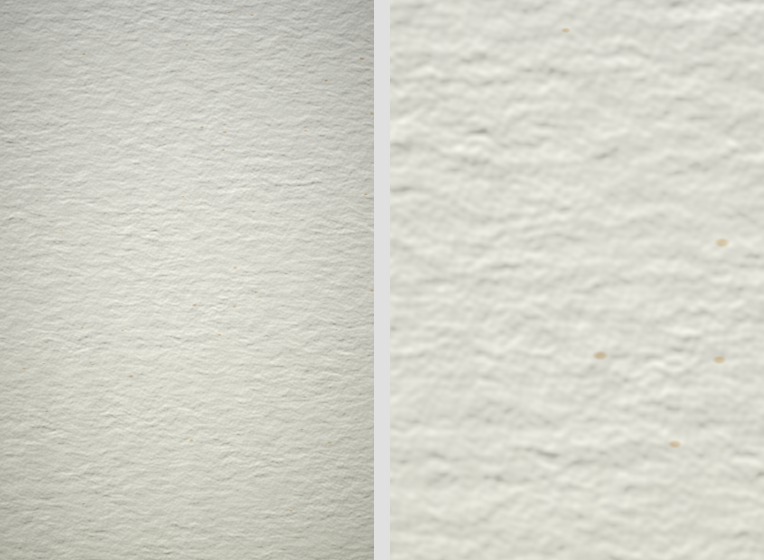
Left: the whole. Right: its middle third, enlarged.
A Shadertoy shader for this texture:

```glsl
const vec3 PAPER = vec3(0.862, 0.862, 0.824);
const vec3 WARM_TINT = vec3(0.004, 0.002, -0.010);
const vec3 FLECK_TINT = vec3(0.05, 0.11, 0.19);
const vec2 VIGNETTE = vec2(0.35, 0.40);
const vec2 WRINKLE_SCALE = vec2(30.0, 76.0);
const vec2 FIBRE_SCALE = vec2(74.0, 150.0);
const vec2 GRAIN_SCALE = vec2(180.0, 260.0);
const vec2 LIGHT_STEP = vec2(-0.0006, 0.0018);
const float RELIEF = 0.098;
const float CREASE = 0.07;
const float MOTTLE = 0.022;
const float FLECK_CELLS = 16.0;
const float FLECK_SHARE = 0.22;

float hash(vec2 p) {
    return fract(sin(dot(p, vec2(127.1, 311.7))) * 43758.5453);
}

vec2 gradient(vec2 cell) {
    float angle = 6.28318 * hash(cell);
    return vec2(cos(angle), sin(angle));
}

float noise(vec2 p) {
    vec2 i = floor(p);
    vec2 f = p - i;
    vec2 w = f * f * f * (f * (f * 6.0 - 15.0) + 10.0);
    vec2 e = vec2(1.0, 0.0);
    float low = mix(dot(gradient(i), f),
                    dot(gradient(i + e.xy), f - e.xy), w.x);
    float high = mix(dot(gradient(i + e.yx), f - e.yx),
                     dot(gradient(i + e.xx), f - e.xx), w.x);
    return mix(low, high, w.y);
}

// Felt surface: long wrinkles, shorter fibres and fine grain
float paperHeight(vec2 p) {
    vec2 bent = p;
    bent.y += 0.008 * noise(p * vec2(17.0, 23.0))
            + 0.003 * noise(p * vec2(52.0, 45.0) + 7.0);
    float h = noise(bent * WRINKLE_SCALE);
    h += 0.58 * noise(bent * FIBRE_SCALE + 31.0);
    h += 0.36 * noise(p * GRAIN_SCALE + 57.0);
    return h;
}

// Sparse soft tan flecks, one at most in each cell
float flecks(vec2 p) {
    vec2 q = p * FLECK_CELLS;
    vec2 cell = floor(q);
    vec2 centre = 0.2 + 0.6 * vec2(hash(cell + 3.0), hash(cell + 19.0));
    vec2 d = (fract(q) - centre) * vec2(0.6, 1.0);
    float size = mix(0.02, 0.055, hash(cell + 41.0));
    float present = step(hash(cell + 73.0), FLECK_SHARE);
    return present * (1.0 - smoothstep(0.3 * size, size, length(d)));
}

void mainImage(out vec4 fragColor, in vec2 fragCoord) {
    vec2 uv = fragCoord / iResolution.xy;
    vec2 p = fragCoord / iResolution.y;

    // Light from above picks out the slopes; steep ones fall into shadow
    float slope = paperHeight(p - LIGHT_STEP) - paperHeight(p + LIGHT_STEP);
    float strength = 1.0 + 0.5 * noise(p * vec2(9.0, 14.0) + 11.0);
    float shade = RELIEF * strength * slope;
    shade -= CREASE * smoothstep(0.35, 1.1, -slope);
    shade += MOTTLE * noise(p * vec2(20.0, 42.0) + 91.0);

    // Broad falloff, warmer towards the bottom
    vec2 c = uv - 0.5;
    float falloff = dot(VIGNETTE, c * c);
    vec3 color = PAPER - falloff + shade;
    color += WARM_TINT * (1.0 - 2.0 * uv.y);
    color -= FLECK_TINT * flecks(p);

    fragColor = vec4(clamp(color, 0.0, 1.0), 1.0);
}
```
